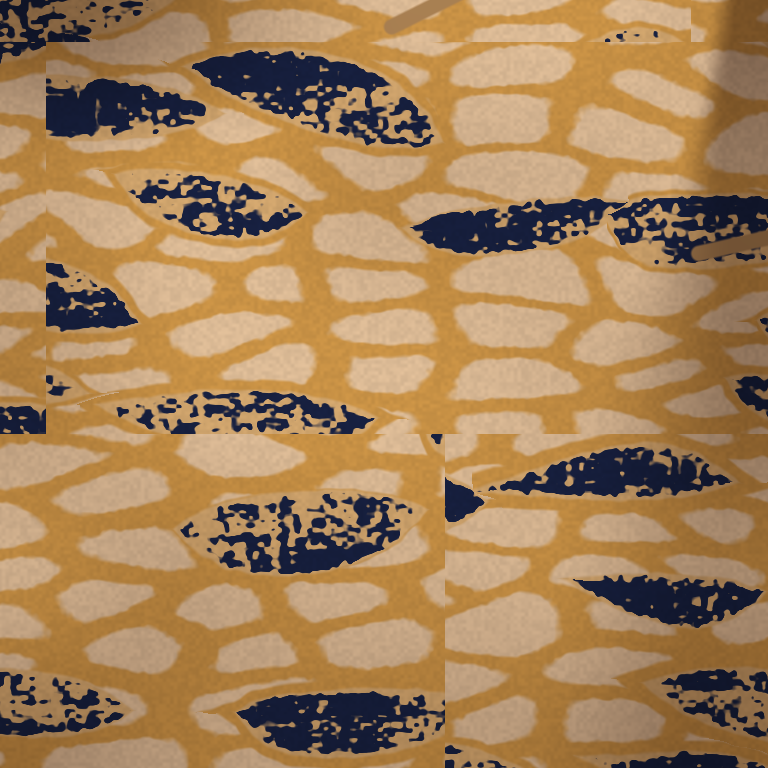
Reproduce this pattern procedurally as a Shadertoy shader.

```glsl
// Block-printed cloth: cream pebble cells on ochre, overprinted with dry navy leaves.
// Cells are a stretched Voronoi diagram, leaves are scattered lens distances, and
// layered value noise breaks up the ink. Panel seams and soft shadows finish it.

const vec3 OCHRE  = vec3(0.785, 0.570, 0.270);
const vec3 CREAM  = vec3(0.860, 0.730, 0.585);
const vec3 TAN    = vec3(0.820, 0.650, 0.430);
const vec3 NAVY   = vec3(0.090, 0.125, 0.250);
const vec3 STICK  = vec3(0.660, 0.500, 0.320);
const vec3 SHADOW = vec3(0.600, 0.560, 0.550);

const vec2  CELL_COUNT = vec2(6.0, 15.0);    // cream cells per canvas
const vec2  CELL_GAP   = vec2(0.06, 0.19);   // ochre vein, thin to wide
const float CELL_SOFT  = 0.035;
const float CELL_ROUND = 14.0;               // higher keeps sharper corners
const vec2  LEAF_GRID  = vec2(0.36, 0.13);
const float LEAF_SHARE = 0.76;
const vec2  LEAF_LENGTH = vec2(0.10, 0.19);  // half length range
const vec2  LEAF_HEIGHT = vec2(0.030, 0.056);
const vec2  LEAF_TILT   = vec2(-0.42, 0.14);
const vec2  INK_COVER   = vec2(0.47, 0.69);  // dry and solid ink
const float EDGE_SOFT   = 0.0025;
const float SEAM_LOW = 0.435, SEAM_HIGH = 0.945;

float hash21(vec2 p) {
    vec3 q = fract(p.xyx * 0.1031);
    q += dot(q, q.yzx + 33.33);
    return fract((q.x + q.y) * q.z);
}

vec2 hash22(vec2 p) {
    return vec2(hash21(p + 17.3), hash21(p.yx + 71.9));
}

float noise(vec2 p) {
    vec2 i = floor(p), f = fract(p);
    f = f * f * (3.0 - 2.0 * f);
    return mix(mix(hash21(i), hash21(i + vec2(1, 0)), f.x),
               mix(hash21(i + vec2(0, 1)), hash21(i + vec2(1, 1)), f.x), f.y);
}

// Rounded distance to the nearest Voronoi border
float cellBorder(vec2 p) {
    vec2 base = floor(p), nearest = vec2(9.0);
    for (int j = -1; j <= 1; j++)
    for (int i = -1; i <= 1; i++) {
        vec2 c = base + vec2(i, j);
        vec2 r = c + 0.1 + 0.8 * hash22(c) - p;
        if (dot(r, r) < dot(nearest, nearest)) nearest = r;
    }
    float sum = 1e-6;
    for (int j = -2; j <= 2; j++)
    for (int i = -2; i <= 2; i++) {
        vec2 c = base + vec2(i, j);
        vec2 r = c + 0.1 + 0.8 * hash22(c) - p, side = r - nearest;
        if (dot(side, side) > 1e-5)
            sum += exp(-CELL_ROUND * dot(0.5 * (r + nearest), normalize(side)));
    }
    return -log(sum) / CELL_ROUND;
}

// Lopsided lens: x is scaled to -1..1, each side has its own height
float leafDistance(vec2 q, float halfLength, float height, vec2 shape) {
    float x = q.x / halfLength;
    x += 0.7 * (shape.x - 0.5) * max(1.0 - x * x, 0.0);
    float h = height * mix(0.45, 1.55, q.y > 0.0 ? shape.y : 1.0 - shape.y);
    float x2 = x * x, slope = 2.0 * h * x / halfLength;
    return (abs(q.y) - h * (1.0 - x2 * mix(1.0, min(x2, 1.0), shape.x)))
           / sqrt(1.0 + slope * slope);
}

// Distance to the nearest leaf, and its random id
vec2 nearestLeaf(vec2 p) {
    vec2 best = vec2(1.0, 0.0);
    for (int j = -1; j <= 1; j++)
    for (int i = -1; i <= 1; i++) {
        float row = floor(p.y / LEAF_GRID.y) + float(j);
        float shift = hash21(vec2(row, 5.0));
        vec2 c = vec2(floor(p.x / LEAF_GRID.x + shift) + float(i), row);
        if (hash21(c + 40.0) > LEAF_SHARE) continue;
        vec2 jitter = hash22(c + 3.0), size = hash22(c + 8.0);
        vec2 center = (c + 0.5 - vec2(shift, 0.0) + 0.3 * (jitter - 0.5)) * LEAF_GRID;
        float a = mix(LEAF_TILT.x, LEAF_TILT.y, sqrt(hash21(c + 90.0)));
        vec2 q = mat2(cos(a), -sin(a), sin(a), cos(a)) * (p - center);
        float d = leafDistance(q, mix(LEAF_LENGTH.x, LEAF_LENGTH.y, size.x),
                               mix(LEAF_HEIGHT.x, LEAF_HEIGHT.y, size.y), hash22(c + 60.0));
        if (d < best.x) best = vec2(d, hash21(c + 25.0));
    }
    return best;
}

// Dry ink: speckle, horizontal streaks and vertical threads
float inkMask(vec2 p, float depth, float id) {
    float grain = 0.45 * noise(p * vec2(130, 165)) + 0.32 * noise(p * vec2(16, 95))
                + 0.23 * noise(p * vec2(100, 22));
    float solid = smoothstep(0.35, 0.65, noise(p * vec2(5, 28) + id * 50.0));
    float cover = mix(INK_COVER.x, INK_COVER.y, solid) * smoothstep(-0.005, 0.010, depth);
    return smoothstep(-0.05, 0.05, cover - grain);
}

float segmentDistance(vec2 p, vec2 a, vec2 b) {
    vec2 ab = b - a;
    return length(p - a - ab * clamp(dot(p - a, ab) / dot(ab, ab), 0.0, 1.0));
}

// Slanted shadow on the right, soft ones above and along the foot
float shadowAmount(vec2 p) {
    float spread = mix(0.12, 0.02, smoothstep(0.4, 0.9, p.y));
    float right = smoothstep(-spread, spread, p.x - 0.785 - 0.16 * p.y);
    float top = smoothstep(0.32, 0.02, length((p - vec2(0.14, 1.0)) * vec2(0.8, 1.4)));
    float foot = 0.4 * smoothstep(0.3, 0.0, p.y) + 0.3 * smoothstep(0.35, 0.0, p.x);
    float patchy = 0.35 * noise(p * 4.0 + 7.0);
    return clamp(right * mix(0.4, 0.9, p.y) + 0.75 * top + foot * 0.7 + patchy - 0.08, 0.0, 1.0);
}

void mainImage(out vec4 fragColor, in vec2 fragCoord) {
    vec2 uv = fragCoord / iResolution.y;

    // Panels: each seam jumps to another part of the print
    float band = step(SEAM_LOW, uv.y) + step(SEAM_HIGH, uv.y);
    float seamX = band < 0.5 ? 0.58 : band < 1.5 ? 0.06 : 0.90;
    vec2 p = uv + 4.0 + floor(9.0 * hash22(vec2(band, step(seamX, uv.x)))) * vec2(0.37, 0.73);
    p += 0.004 * (vec2(noise(p * 60.0), noise(p * 60.0 + 30.0)) - 0.5);

    // Cream cells, kept clear of some leaves
    vec2 leaf = nearestLeaf(p);
    vec2 flow = p + vec2(0.0, 0.05 * noise(p * vec2(4, 3)));
    float gap = mix(CELL_GAP.x, CELL_GAP.y, noise(p * vec2(5, 9)));
    float cell = cellBorder(flow * CELL_COUNT) - gap + 0.04 * (noise(p * 130.0) - 0.5);
    float cream = smoothstep(-CELL_SOFT, CELL_SOFT, cell);
    float margin = mix(-0.004, 0.018, leaf.y);
    cream *= smoothstep(-EDGE_SOFT, EDGE_SOFT, leaf.x - margin);

    // Print layers
    vec3 color = mix(OCHRE, CREAM, cream);
    color = mix(color, TAN, smoothstep(EDGE_SOFT, -EDGE_SOFT, leaf.x));
    color = mix(color, NAVY, inkMask(p, -leaf.x, leaf.y));
    color *= 0.96 + 0.08 * noise(uv * 210.0);

    // Two pale sticks lying on the cloth
    float stick = min(segmentDistance(uv, vec2(0.51, 0.965), vec2(0.60, 1.01)),
                      segmentDistance(uv, vec2(0.91, 0.670), vec2(1.02, 0.695)));
    color = mix(color, STICK, smoothstep(0.012, 0.008, stick));

    color *= mix(vec3(1.0), SHADOW, shadowAmount(uv));
    fragColor = vec4(color, 1.0);
}
```
